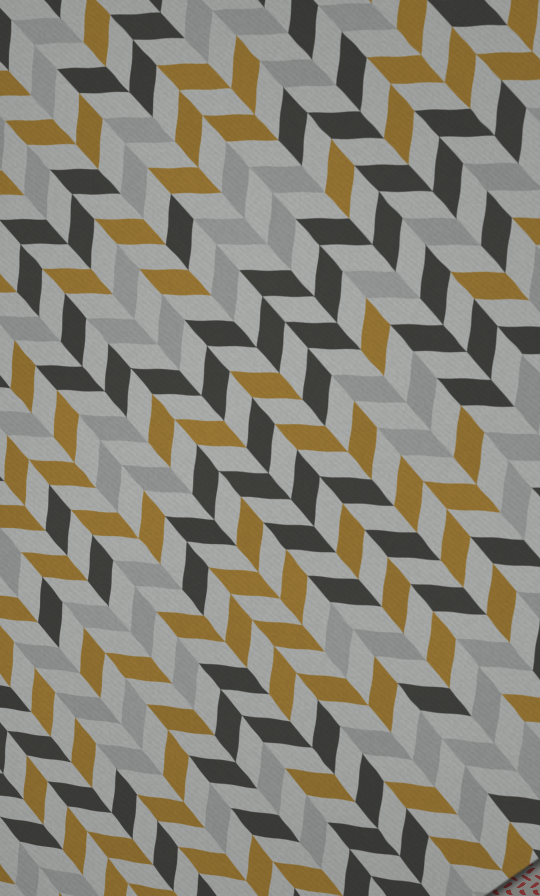
Reproduce this pattern procedurally as a WebGL 2 fragment shader.

```glsl
#version 300 es
precision highp float;
// Printed cloth of slanted bricks stepping down diagonal strips, seen at a slight angle.
// A curved grid is inverted to cloth coordinates; flat and upright bricks alternate
// with bare cloth, and a hash dyes each brick gold, charcoal or pale grey.
uniform vec2 u_resolution;
out vec4 outColor;

float hash(vec2 p) {
    p = fract(p * vec2(0.1731, 0.2417) + 0.137);
    p += dot(p, p.yx + 19.19);
    return fract((p.x + p.y) * p.x * 7.31);
}

// Undo the perspective and sag of the cloth by fixed-point iteration.
vec2 clothCoords(vec2 q) {
    vec2 c = q;
    for (int i = 0; i < 7; i++) {
        c = vec2(q.x + 0.104 * c.y - 0.017 * c.x * c.x + 0.0147 * c.x * c.y,
                 q.y + 0.0102 * c.y * c.y - 0.0113 * c.x - 0.0227 * c.x * c.y);
    }
    return c;
}

vec3 dye(float pick) {
    vec3 gold = vec3(0.56, 0.435, 0.19);
    vec3 charcoal = vec3(0.235, 0.235, 0.225);
    vec3 paleGrey = vec3(0.545, 0.557, 0.55);
    return pick < 0.29 ? gold : pick < 0.66 ? charcoal : paleGrey;
}

// One family of bricks: q.x counts strips, q.y counts steps along the strip.
vec3 addBricks(vec3 color, vec2 q, float seed, float soft) {
    vec2 cell = floor(q + 0.5);
    vec2 inside = (0.25 - abs(q - cell)) * vec2(0.7, 0.5);
    float cover = smoothstep(-soft, soft, min(inside.x, inside.y));
    float tint = 0.98 + 0.04 * hash(cell + seed + 31.0);
    return mix(color, dye(hash(cell + seed)) * tint, cover);
}

void main() {
    vec2 p = gl_FragCoord.xy / u_resolution.y;
    float right = u_resolution.x / u_resolution.y;

    // Cloth coordinates, with a little wobble in the printed edges
    vec2 u = clothCoords(vec2(p.x, 1.0 - p.y) * 8.7 - vec2(2.684, 2.752));
    u += vec2(0.375, 0.125);
    u += 0.004 * sin(u.yx * 17.0 + 2.0 * sin(u * 9.0));
    float strip = u.x - u.y;
    float soft = max(0.009, 6.5 / u_resolution.y);

    // Flat and upright bricks over bare cloth
    vec3 color = vec3(0.635, 0.645, 0.637);
    color = addBricks(color, vec2(strip, 2.0 * u.y) - 0.25, 3.0, soft);
    color = addBricks(color, vec2(strip, 2.0 * u.x) - 0.75, 58.0, soft);

    // Twill weave, grain and uneven light
    float twill = sin(dot(p, vec2(800.0, 970.0)));
    float grain = hash(floor(p * 330.0)) - 0.5;
    vec2 away = p - vec2(0.5 * right, 0.52);
    float light = 1.025 - 0.3 * dot(away, away);
    light += 0.008 * sin(p.x * 11.0 + 2.0 * sin(p.y * 7.0));
    color *= light * (1.0 + 0.014 * twill + 0.035 * grain);

    // Turned edge in the lower right corner, with a speckled cloth beneath
    float fold = dot(p - vec2(right - 0.062, 0.0), vec2(0.57, -0.82));
    float speck = sin(p.x * 420.0 + 2.0 * sin(p.y * 310.0)) * sin(p.y * 390.0);
    vec3 under = mix(vec3(0.5, 0.5, 0.49), vec3(0.5, 0.2, 0.2), smoothstep(0.2, 0.5, speck));
    under *= mix(0.45, 1.0, smoothstep(0.0, 0.014, fold));
    color = mix(color, under, smoothstep(-0.002, 0.002, fold));

    outColor = vec4(color, 1.0);
}
```
